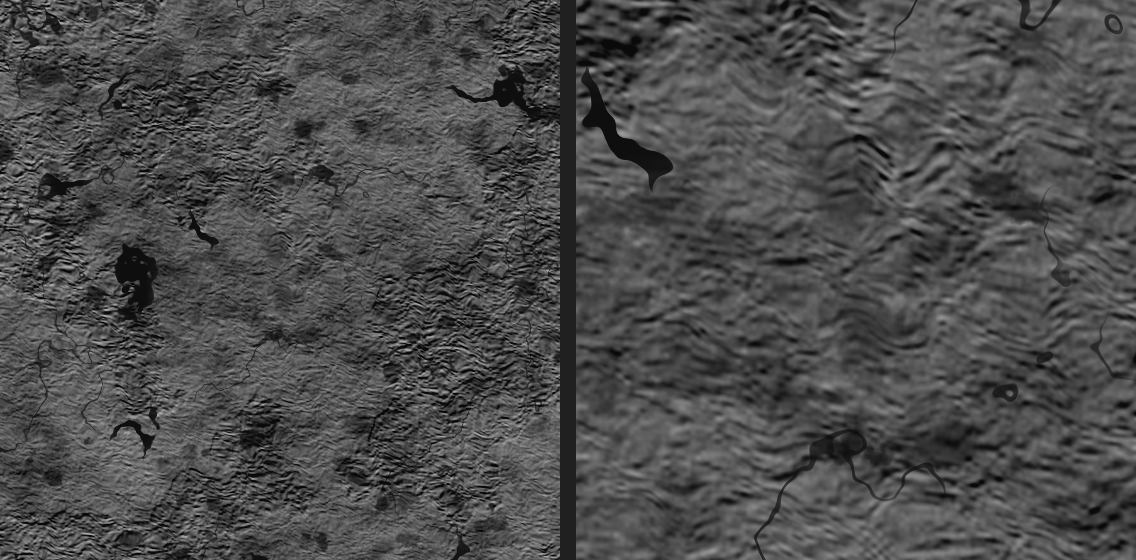
Left: the whole. Right: its middle third, enlarged.
Reproduce this texture procedurally as a WebGL 1 fragment shader.

```glsl
precision highp float;

uniform vec2 u_resolution;

#define BASE_TONE 0.335
#define RELIEF_GAIN 0.84
#define LIGHT_STEP vec2(-0.0012, 0.0030)
#define GRAIN_FREQ vec2(92.0, 160.0)
#define FLAKE_FREQ 5.0
#define FLAKE_HEIGHT 0.30
#define MOTTLE 0.42
#define SPOT_GRID 14.0
#define SPOT_SHARE 0.48
#define SPOT_DEPTH 0.62
#define CRACK_WIDTH 0.007
#define HOLE_WIDTH 0.034

float hash(vec2 cell) {
  vec3 q = fract(cell.xyx * 0.1031);
  q += dot(q, q.yzx + 33.33);
  return fract((q.x + q.y) * q.z);
}

float noise(vec2 p) {
  vec2 cell = floor(p);
  vec2 f = fract(p);
  f = f * f * (3.0 - 2.0 * f);
  float low = mix(hash(cell), hash(cell + vec2(1.0, 0.0)), f.x);
  float high = mix(hash(cell + vec2(0.0, 1.0)), hash(cell + 1.0), f.x);
  return mix(low, high, f.y);
}

float fbm(vec2 p) {
  float sum = 0.0;
  float amplitude = 0.516;
  for (int i = 0; i < 5; i++) {
    sum += amplitude * noise(p);
    p = mat2(1.6, 1.2, -1.2, 1.6) * p + 17.3;
    amplitude *= 0.5;
  }
  return sum;
}

// Smooth raised flakes: 0 on bare rough ground, 1 on the flake
float flake(vec2 p) {
  return smoothstep(0.50, 0.53, fbm(p * FLAKE_FREQ + 41.0));
}

// Short, mostly horizontal ripples
float grain(vec2 p) {
  vec2 warp = vec2(noise(p * 38.0 + 5.0), noise(p * 38.0 + 71.0)) - 0.5;
  vec2 q = p + 0.014 * warp;
  q.y += 0.12 * q.x;
  return 0.58 * noise(q * GRAIN_FREQ + 9.0)
       + 0.42 * noise(q * GRAIN_FREQ * 1.9 + 53.0);
}

// Soft ragged stains, one possible per grid cell
float stains(vec2 p) {
  vec2 g = p * SPOT_GRID;
  vec2 home = floor(g);
  float ragged = fbm(p * 50.0 + 13.0) - 0.5;
  float cover = 0.0;
  for (int y = -1; y <= 1; y++) {
    for (int x = -1; x <= 1; x++) {
      vec2 cell = home + vec2(float(x), float(y));
      vec2 center = cell + vec2(hash(cell + 11.0), hash(cell + 37.0));
      float size = mix(0.12, 0.34, hash(cell + 59.0));
      float present = step(hash(cell + 83.0), SPOT_SHARE);
      float strength = mix(0.35, 1.0, hash(cell + 97.0));
      float d = length((g - center) * vec2(0.85, 1.1)) + 0.75 * ragged;
      float spot = 1.0 - smoothstep(size * 0.35, size * 1.2, d);
      cover = max(cover, present * strength * spot);
    }
  }
  return cover;
}

void main() {
  vec2 p = gl_FragCoord.xy / min(u_resolution.x, u_resolution.y);
  float pixel = 1.0 / min(u_resolution.x, u_resolution.y);

  // Relief lit from above
  float flat_area = flake(p);
  float roughness = mix(1.0, 0.52, flat_area) * mix(0.75, 1.2, noise(p * 9.0 + 3.0));
  float slope = roughness * (grain(p) - grain(p + LIGHT_STEP))
              + FLAKE_HEIGHT * (flat_area - flake(p + LIGHT_STEP));
  float relief = RELIEF_GAIN * slope;
  relief *= relief > 0.0 ? 0.85 : 1.15;

  // Broad tone, mottling and fine speckle
  float tone = BASE_TONE + 0.035 * (flat_area - 0.4);
  tone += 0.16 * (fbm(p * 4.0 + 23.0) - 0.5);
  tone += MOTTLE * min(fbm(p * vec2(20.0, 25.0) + 7.0) - 0.5, 0.08);
  tone += 0.09 * (noise(p * 330.0) - 0.5);
  tone += relief;
  tone *= 1.0 - SPOT_DEPTH * stains(p);

  // Hairline cracks that open here and there into black holes
  float ridge = abs(fbm(p * 8.0 + 67.0) - 0.5);
  float crack_zone = smoothstep(0.52, 0.72, noise(p * 7.0 + 29.0));
  float hole_zone = smoothstep(0.72, 0.92, noise(p * 8.5 + 131.0));
  float width = CRACK_WIDTH * crack_zone + HOLE_WIDTH * hole_zone;
  float soft = 4.0 * pixel;
  float opening = (1.0 - smoothstep(width - soft, width + soft, ridge))
                * smoothstep(0.0, CRACK_WIDTH, width);
  tone = mix(tone, 0.055, opening * mix(0.7, 1.0, hole_zone));

  gl_FragColor = vec4(vec3(clamp(tone, 0.04, 0.65)), 1.0);
}
```
